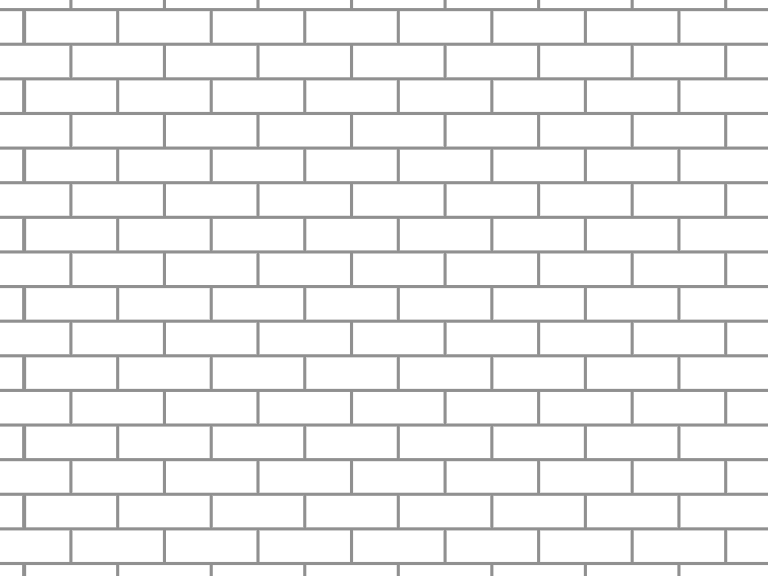
Write a WebGL 2 fragment shader that draws this pattern.

```glsl
#version 300 es
precision highp float;
// Running-bond brick wall: white bricks parted by thin grey mortar lines.
// Bed lines repeat by row; upright joints repeat by brick and shift half a
// brick on every other row. All lengths are fractions of the canvas height.

uniform vec2 u_resolution;
out vec4 fragColor;

const vec3 BRICK_COLOR  = vec3(1.0);
const vec3 MORTAR_COLOR = vec3(0.565);

const vec2  BRICK_SIZE   = vec2(0.1624, 0.0601);  // pitch, mortar included
const vec2  WALL_ORIGIN  = vec2(0.1231, 0.0217);  // a joint and a bed line
const float MORTAR_WIDTH = 0.0054;
const float EDGE_WIDTH   = 0.0070;                // wider first joint at the left

// Distance from x to the nearest multiple of period.
float repeatDistance(float x, float period) {
    return abs(x - period * round(x / period));
}

// Smooth coverage of a line of the given width at a distance from its centre.
float lineCoverage(float dist, float width, float pixel) {
    return clamp((0.5 * width - dist) / pixel + 0.5, 0.0, 1.0);
}

// Mortar coverage at point p, measured from the wall origin.
float mortarMask(vec2 p, vec2 brick, float pixel) {
    float oddRow = mod(floor(p.y / brick.y), 2.0);
    float x = p.x + 0.5 * brick.x * oddRow;

    // The leftmost joint of the odd rows is slightly heavier.
    float isEdge = oddRow * (1.0 - step(0.5, abs(x / brick.x)));
    float jointWidth = mix(MORTAR_WIDTH, EDGE_WIDTH, isEdge);

    float bed = lineCoverage(repeatDistance(p.y, brick.y), MORTAR_WIDTH, pixel);
    float joint = lineCoverage(repeatDistance(x, brick.x), jointWidth, pixel);
    return max(bed, joint);
}

void main() {
    float pixel = 1.0 / u_resolution.y;
    vec2 p = gl_FragCoord.xy * pixel - WALL_ORIGIN;
    float mortar = mortarMask(p, BRICK_SIZE, pixel);
    fragColor = vec4(mix(BRICK_COLOR, MORTAR_COLOR, mortar), 1.0);
}
```
